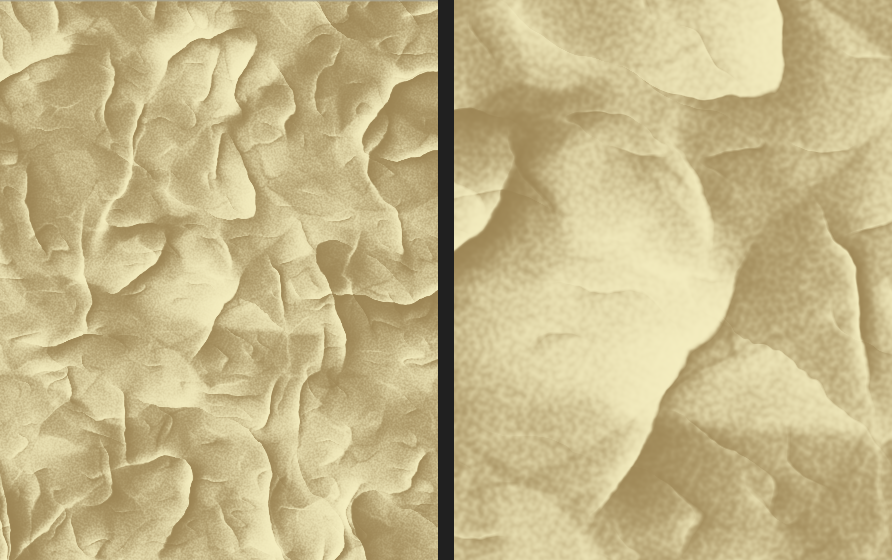
Left, the full canvas; right, a detail of the centre.
Give the GLSL for this texture, as a WebGL 1 fragment shader.

```glsl
precision highp float;
// Crumpled tan paper lit from the left: angular Voronoi facets at three sizes
// with tilted shading, shallow folds lit by the slope of a ridged gradient
// noise, thin broken creases along facet borders, and a fine fibrous grain.

uniform vec2 u_resolution;

const vec3 SHADE = vec3(0.62, 0.53, 0.34);
const vec3 LIT = vec3(0.89, 0.85, 0.67);
const vec3 TOP_EDGE = vec3(0.66, 0.65, 0.58);
const vec2 LIGHT_STEP = vec2(0.0019, -0.0010);
const float MID_TONE = 0.57;
const float TONE_LIMIT = 0.68;

vec2 hash2(vec2 p) {
  vec3 q = fract(vec3(p.xyx) * vec3(0.1031, 0.1030, 0.0973));
  q += dot(q, q.yzx + 33.33);
  return fract((q.xx + q.yz) * q.zy);
}

vec2 direction(float angle) {
  return vec2(cos(angle), sin(angle));
}

vec2 rotate(vec2 p, float angle) {
  vec2 d = direction(angle);
  return vec2(d.x * p.x - d.y * p.y, d.y * p.x + d.x * p.y);
}

float cornerSlope(vec2 cell, vec2 corner, vec2 f) {
  return dot(direction(6.2832 * hash2(cell + corner).x), f - corner);
}

// Gradient noise, roughly -1 to 1
float noise(vec2 p) {
  vec2 i = floor(p);
  vec2 f = p - i;
  vec2 s = f * f * f * (f * (f * 6.0 - 15.0) + 10.0);
  vec2 e = vec2(0.0, 1.0);
  float low = mix(cornerSlope(i, e.xx, f), cornerSlope(i, e.yx, f), s.x);
  float high = mix(cornerSlope(i, e.xy, f), cornerSlope(i, e.yy, f), s.x);
  return 1.4 * mix(low, high, s.y);
}

float fbm(vec2 p) {
  float sum = 0.0;
  float amp = 0.5;
  for (int i = 0; i < 4; i++) {
    sum += amp * noise(p);
    p = rotate(p, 0.6) * 2.03 + 17.3;
    amp *= 0.5;
  }
  return sum;
}

vec2 warp(vec2 p, float scale, float amount) {
  return p + amount * vec2(fbm(p * scale + 3.7), fbm(p * scale + 41.2));
}

// Tilted facets: x is the blended tone, y the distance to the nearest border
vec2 facets(vec2 p, float sharpness) {
  vec2 cell = floor(p);
  vec2 nearest = vec2(8.0);
  float tone = 0.0;
  float total = 1e-30;
  for (int y = -1; y <= 1; y++) {
    for (int x = -1; x <= 1; x++) {
      vec2 id = cell + vec2(float(x), float(y));
      vec2 q = p - id - 0.1 - 0.8 * hash2(id);
      vec2 rnd = hash2(id + 57.0);
      float d = dot(q, q);
      float weight = exp(-sharpness * d);
      vec2 tilt = direction((rnd.y - 0.5) * 4.0 - 0.4);
      tone += weight * (0.5 * (rnd.x - 0.5) + 0.62 * dot(q, tilt));
      total += weight;
      nearest = d < nearest.x ? vec2(d, nearest.x) : vec2(nearest.x, min(nearest.y, d));
    }
  }
  return vec2(tone / total, sqrt(nearest.y) - sqrt(nearest.x));
}

// One set of sharp ridges that fade in and out along their length
float ridge(vec2 p, float scale, float angle, float seed) {
  vec2 q = rotate(p, angle) * scale * vec2(0.6, 1.15) + seed;
  float presence = smoothstep(-0.1, 0.4, noise(q * 0.9 + 23.0));
  return presence * exp(-7.0 * abs(noise(q))) / scale;
}

float relief(vec2 p) {
  return 0.34 * ridge(p, 3.2, 0.9, 5.0)
       + 0.32 * ridge(p, 4.8, -0.6, 31.0)
       + 0.24 * ridge(p, 8.5, 1.4, 63.0)
       + 0.16 * ridge(p, 17.0, 0.3, 97.0);
}

float grain(vec2 p) {
  return 0.24 * noise(rotate(p, 0.5) * 213.0) + 0.09 * noise(rotate(p, 1.1) * 118.0);
}

// Eases extreme tones toward a limit instead of cutting them off
float compress(float x, float limit) {
  return x / sqrt(1.0 + x * x / (limit * limit));
}

void main() {
  vec2 p = gl_FragCoord.xy / u_resolution.x;
  vec2 uv = gl_FragCoord.xy / u_resolution;
  vec2 bent = warp(warp(p, 3.0, 0.07), 16.0, 0.012);

  // Facets at three sizes; crease sharpness drifts over the sheet
  float crispness = smoothstep(-0.4, 0.3, noise(p * 5.0 + 71.0));
  vec2 broad = facets(rotate(bent, 0.5) * vec2(3.0, 4.4) + 11.0, mix(9.0, 44.0, crispness));
  vec2 medium = facets(rotate(bent, -0.5) * vec2(5.2, 8.0) + 29.0, mix(8.0, 40.0, crispness));
  vec2 small = facets(rotate(bent, 0.9) * vec2(11.0, 16.0) + 53.0, mix(7.0, 26.0, crispness));
  float tone = broad.x + 0.62 * medium.x + 0.26 * small.x;

  // Shallow folds lit by their slope
  float rise = relief(bent + LIGHT_STEP) - relief(bent - LIGHT_STEP);
  tone += 0.55 * rise / (2.0 * length(LIGHT_STEP));

  // Thin broken creases, some pale and some dark
  float crease = 1.0 - smoothstep(0.0, 0.06, medium.y);
  tone += 0.5 * crease * noise(p * 11.0 + 83.0);

  // Mottling, darker sides and grain
  tone += 0.16 * fbm(p * 22.0) - 0.14 * pow(abs(2.0 * uv.x - 1.0), 4.0);
  tone = MID_TONE + 0.04 + compress(tone + grain(p), TONE_LIMIT);

  vec3 color = mix(SHADE, LIT, tone);
  color = mix(color, TOP_EDGE, 0.8 * smoothstep(0.996, 0.999, uv.y));
  gl_FragColor = vec4(color, 1.0);
}
```
